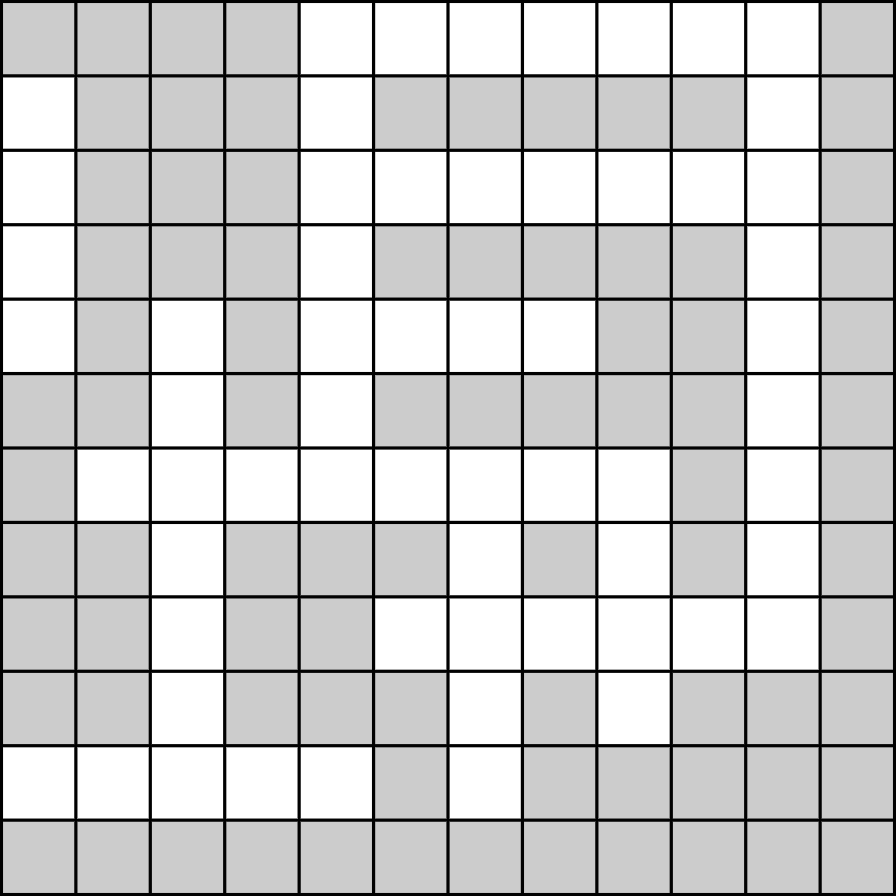
A Shadertoy shader for this pattern:

```glsl
// A blank crossword: black ruled lines over a square grid of grey cells,
// with white runs of cells for the words. Across words sit on every second
// row and down words on every second column, each at a hashed start.

#define CELLS 12.0        // cells per side
#define WORDS 12          // half of them across, half down
#define MARGIN 0.0016     // canvas edge to centre of the outer line
#define LINE_WIDTH 0.0036 // in canvas units
#define MIN_LENGTH 4.0    // shortest word, in cells
#define LENGTHS 4.0       // number of different word lengths
#define PAPER vec3(1.0)
#define BLOCK vec3(0.8)
#define INK vec3(0.005)

// Sine-free hash of one number to 0..1
float hash(float n) {
    n = fract(n * 0.1031);
    n *= n + 33.33;
    n *= n + n;
    return fract(n);
}

// True where the cell (counted from the lower left) belongs to a word
bool isWordCell(vec2 cell) {
    for (int i = 0; i < WORDS; i++) {
        float id = float(i);
        bool across = i < WORDS / 2;
        float track = 2.0 * mod(id, float(WORDS / 2));
        float size = MIN_LENGTH + mod(3.0 * id + 2.0, LENGTHS);
        float start = floor(hash(id + 1.0) * (CELLS + 1.0 - size));

        // x runs along the word, y is the row from the top or the column
        vec2 q = across ? vec2(cell.x, CELLS - 1.0 - cell.y) : cell.yx;
        bool onTrack = abs(q.y - track) < 0.5;
        bool inRun = q.x > start - 0.5 && q.x < start + size - 0.5;
        if (onTrack && inRun) return true;
    }
    return false;
}

void mainImage(out vec4 fragColor, in vec2 fragCoord) {
    float side = min(iResolution.x, iResolution.y);
    vec2 uv = (fragCoord - 0.5 * (iResolution.xy - side)) / side;
    float pixel = 1.0 / side;

    // Grid coordinates: whole numbers lie on the ruled lines
    float pitch = (1.0 - 2.0 * MARGIN) / CELLS;
    vec2 grid = (uv - MARGIN) / pitch;
    vec2 cell = clamp(floor(grid), 0.0, CELLS - 1.0);
    vec3 color = isWordCell(cell) ? PAPER : BLOCK;

    // Ruled lines, smoothed over one pixel
    vec2 toLine = abs(grid - round(grid)) * pitch;
    float nearest = min(toLine.x, toLine.y);
    float ink = clamp(0.5 + (0.5 * LINE_WIDTH - nearest) / pixel, 0.0, 1.0);

    fragColor = vec4(mix(color, INK, ink), 1.0);
}
```
